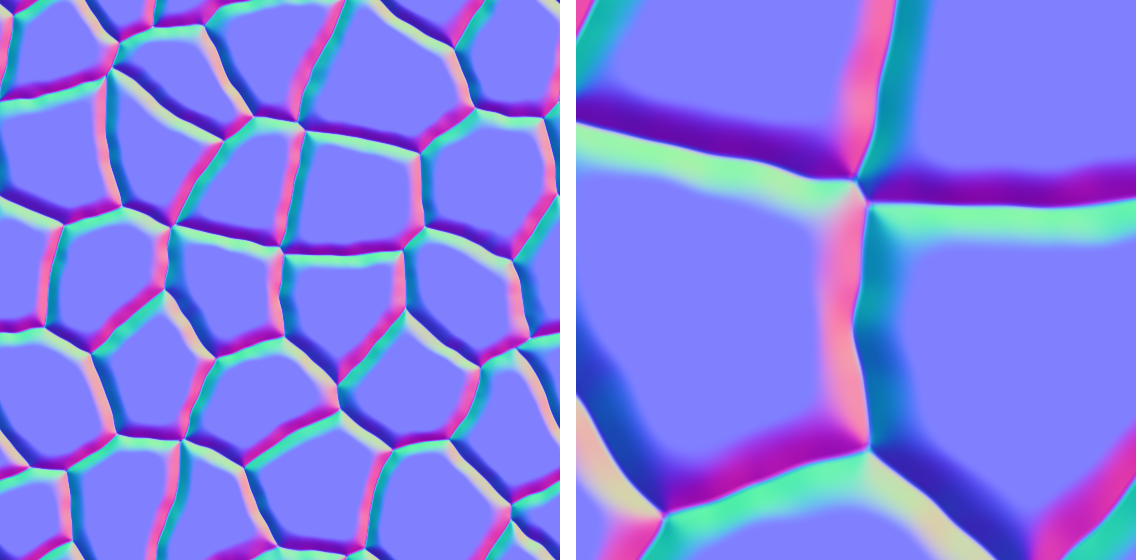
Left: the whole. Right: its middle third, enlarged.
Write a Shadertoy shader that draws this texture map.

```glsl
// Tiling tangent-space normal map of smooth flat stones parted by soft, wavy grooves.

const float CELLS        = 5.0;    // stones per side, whole so the map tiles
const float ROW_STAGGER  = 0.4;    // shift per row; CELLS * ROW_STAGGER must be whole
const float JITTER       = 0.72;   // irregularity of the stone centres
const float GROOVE_WIDTH = 0.0165; // half width of a groove
const float GROOVE_SOFT  = 0.008;  // softness of the groove shoulder
const float WIDTH_VARY   = 0.25;   // relative variation of the groove width
const float SLOPE        = 2.5;    // steepness of the groove walls
const float BEND_CELLS   = 8.0;    // long bends of the grooves
const float BEND_AMOUNT  = 0.036;
const float RIPPLE_CELLS = 34.0;   // short ripples of the grooves
const float RIPPLE_AMOUNT = 0.0065;
const float SAMPLE_STEP  = 0.0035; // finite difference step, also smooths the edges

float hash(vec2 p, float seed) {
    return fract(sin(dot(p, vec2(127.1, 311.7)) + seed * 74.7) * 43758.5453);
}

// Value noise that wraps after the given whole number of cells
float wrapNoise(vec2 uv, float cells, float seed) {
    vec2 p = uv * cells;
    vec2 i = floor(p);
    vec2 f = p - i;
    f = f * f * (3.0 - 2.0 * f);
    vec2 a = mod(i, cells);
    vec2 b = mod(i + 1.0, cells);
    return mix(mix(hash(a, seed), hash(vec2(b.x, a.y), seed), f.x),
               mix(hash(vec2(a.x, b.y), seed), hash(b, seed), f.x), f.y);
}

vec2 wrapNoise2(vec2 uv, float cells, float seed) {
    return vec2(wrapNoise(uv, cells, seed), wrapNoise(uv, cells, seed + 1.0)) - 0.5;
}

// Centre of the stone that belongs to a grid cell
vec2 stoneCentre(vec2 cell) {
    vec2 id = mod(cell, CELLS);
    vec2 offset = vec2(hash(id, 3.0), hash(id, 4.0)) - 0.5;
    return cell + vec2(fract(id.y * ROW_STAGGER + 0.05), 0.5) + JITTER * offset;
}

// Distance to the stone's border, with rounded corners
float borderDistance(vec2 uv) {
    vec2 p = uv * CELLS;
    vec2 base = floor(p);
    vec2 nearest = vec2(0.0);
    float best = 1e5;
    for (int y = -2; y <= 2; y++)
    for (int x = -2; x <= 2; x++) {
        vec2 toCentre = stoneCentre(base + vec2(x, y)) - p;
        float d = dot(toCentre, toCentre);
        if (d < best) { best = d; nearest = toCentre; }
    }
    // An inverse power sum rounds corners yet stays zero on every border
    float sum = 0.0;
    for (int y = -2; y <= 2; y++)
    for (int x = -2; x <= 2; x++) {
        vec2 toCentre = stoneCentre(base + vec2(x, y)) - p;
        vec2 across = toCentre - nearest;
        if (dot(across, across) > 1e-4) {
            float d = max(dot(0.5 * (toCentre + nearest), normalize(across)), 1e-4);
            sum += 1.0 / (d * d * d);
        }
    }
    return pow(sum, -1.0 / 3.0) / CELLS;
}

// Depth below the flat stone tops
float grooveDepth(vec2 uv) {
    vec2 warped = uv + BEND_AMOUNT * wrapNoise2(uv, BEND_CELLS, 11.0)
                     + RIPPLE_AMOUNT * wrapNoise2(uv, RIPPLE_CELLS, 21.0);
    float width = GROOVE_WIDTH * (1.0 + WIDTH_VARY * (wrapNoise(uv, CELLS, 31.0) - 0.5));
    float t = max(width + GROOVE_SOFT - borderDistance(warped), 0.0);
    return t < 2.0 * GROOVE_SOFT ? t * t / (4.0 * GROOVE_SOFT) : t - GROOVE_SOFT;
}

void mainImage(out vec4 fragColor, in vec2 fragCoord) {
    vec2 uv = fragCoord / iResolution.xy;
    vec2 e = vec2(SAMPLE_STEP, 0.0);

    // Walls lean towards the groove
    vec2 gradient = vec2(grooveDepth(uv + e.xy) - grooveDepth(uv - e.xy),
                         grooveDepth(uv + e.yx) - grooveDepth(uv - e.yx)) / (2.0 * SAMPLE_STEP);
    vec3 normal = normalize(vec3(SLOPE * gradient, 1.0));

    fragColor = vec4(0.5 + 0.5 * normal, 1.0);
}
```
